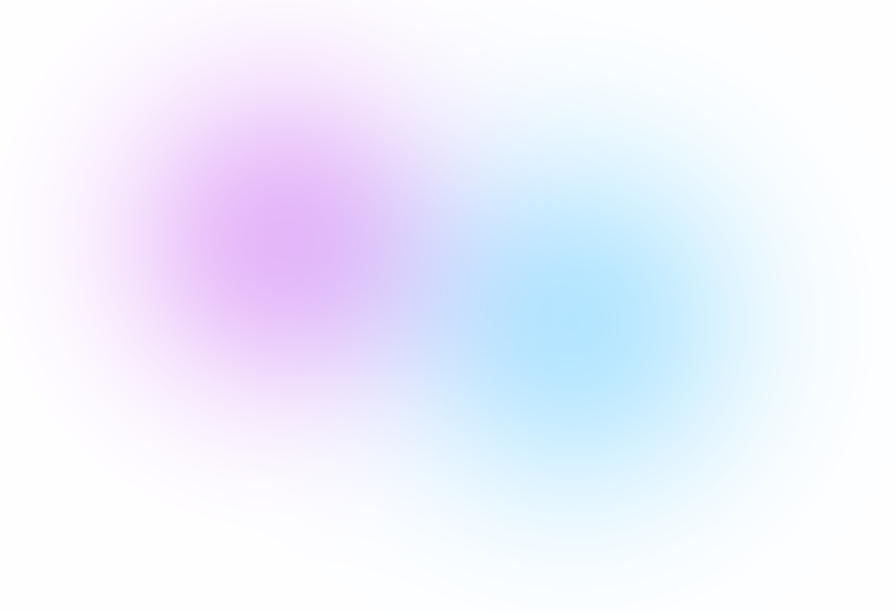
Write a Shadertoy shader that draws this background.

```glsl
// Two soft overlapping glows, orchid and sky blue, on a white background.

const vec3 PAPER  = vec3(0.998, 0.998, 1.0);
const vec3 ORCHID = vec3(0.905, 0.72, 0.975);
const vec3 SKY    = vec3(0.71, 0.905, 1.0);

// Bell-shaped falloff: 1 at the center, 1/e at the given radius.
float glow(vec2 p, vec2 center, float radius, float steepness) {
    return exp(-pow(length(p - center) / radius, steepness));
}

// Filters the base through a translucent tint.
vec3 applyTint(vec3 base, vec3 tint, float amount) {
    return base * mix(vec3(1.0), tint, amount);
}

void mainImage(out vec4 fragColor, in vec2 fragCoord) {
    // Centered coordinates, one unit per canvas height
    vec2 p = (fragCoord - 0.5 * iResolution.xy) / iResolution.y;

    // Orchid glow at the upper left, blue glow right of the center
    float orchidGlow = glow(p, vec2(-0.272, 0.11), 0.26, 2.15);
    float skyGlow    = glow(p, vec2(0.205, -0.028), 0.285, 2.15);

    vec3 color = applyTint(PAPER, ORCHID, orchidGlow);
    color = applyTint(color, SKY, skyGlow);

    fragColor = vec4(color, 1.0);
}
```
